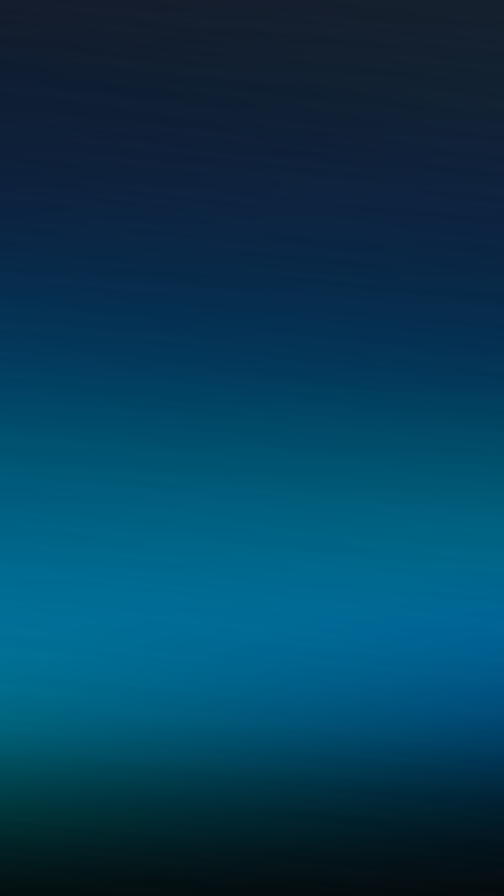
Reproduce this background procedurally as a WebGL 2 fragment shader.

```glsl
#version 300 es
precision highp float;
// A deep-sea dusk: a soft vertical glow from black through cyan-blue to night navy.
// Two smooth colour ramps, one per side edge, are blended across the width,
// which tilts the glow; faint long streaks run along it.

uniform vec2 u_resolution;
out vec4 fragColor;

const int STOPS = 11;
const float STREAK_TILT = 0.06;
const float STREAK_STRENGTH = 0.008;
const vec2 STREAK_DENSITY = vec2(3.0, 170.0);

// Evenly spaced colours from the bottom to the top of each side
const vec3 LEFT_RAMP[STOPS] = vec3[STOPS](
    vec3(0.015, 0.062, 0.068), vec3(0.000, 0.212, 0.238),
    vec3(0.000, 0.395, 0.500), vec3(0.000, 0.437, 0.590),
    vec3(0.000, 0.390, 0.530), vec3(0.000, 0.322, 0.445),
    vec3(0.010, 0.230, 0.365), vec3(0.030, 0.166, 0.290),
    vec3(0.052, 0.131, 0.236), vec3(0.055, 0.117, 0.200),
    vec3(0.078, 0.112, 0.176));

const vec3 RIGHT_RAMP[STOPS] = vec3[STOPS](
    vec3(0.020, 0.043, 0.058), vec3(0.005, 0.126, 0.192),
    vec3(0.000, 0.288, 0.455), vec3(0.000, 0.390, 0.575),
    vec3(0.000, 0.385, 0.510), vec3(0.000, 0.298, 0.410),
    vec3(0.015, 0.198, 0.330), vec3(0.036, 0.153, 0.270),
    vec3(0.057, 0.133, 0.236), vec3(0.068, 0.132, 0.196),
    vec3(0.082, 0.125, 0.182));

// Catmull-Rom curve through four neighbouring colours
vec3 spline(vec3 a, vec3 b, vec3 c, vec3 d, float t) {
    vec3 slope = c - a;
    vec3 bend = 2.0 * a - 5.0 * b + 4.0 * c - d;
    vec3 twist = 3.0 * (b - c) + d - a;
    return b + 0.5 * t * (slope + t * (bend + t * twist));
}

// Smooth colour of a ramp at a height from 0 to 1
vec3 rampColor(vec3 ramp[STOPS], float height) {
    int last = STOPS - 1;
    float place = clamp(height, 0.0, 1.0) * float(last);
    int i = min(int(place), last - 1);
    return spline(ramp[max(i - 1, 0)], ramp[i], ramp[i + 1],
                  ramp[min(i + 2, last)], place - float(i));
}

float hash(vec2 p) {
    return fract(sin(dot(p, vec2(127.1, 311.7))) * 43758.5);
}

// Smooth value noise from 0 to 1
float valueNoise(vec2 p) {
    vec2 cell = floor(p);
    vec2 f = fract(p);
    f = f * f * (3.0 - 2.0 * f);
    float low = mix(hash(cell), hash(cell + vec2(1.0, 0.0)), f.x);
    float high = mix(hash(cell + vec2(0.0, 1.0)), hash(cell + 1.0), f.x);
    return mix(low, high, f.y);
}

// Long thin streaks, centred on zero
float streaks(vec2 uv, vec2 density, float tilt) {
    return valueNoise(vec2(uv.x, uv.y + tilt * uv.x) * density) - 0.5;
}

void main() {
    vec2 uv = gl_FragCoord.xy / u_resolution;

    // Tilted glow: blend the two side ramps
    vec3 color = mix(rampColor(LEFT_RAMP, uv.y), rampColor(RIGHT_RAMP, uv.y), uv.x);

    // Faint streaks along the glow
    color += STREAK_STRENGTH * streaks(uv, STREAK_DENSITY, STREAK_TILT);
    fragColor = vec4(clamp(color, 0.0, 1.0), 1.0);
}
```
